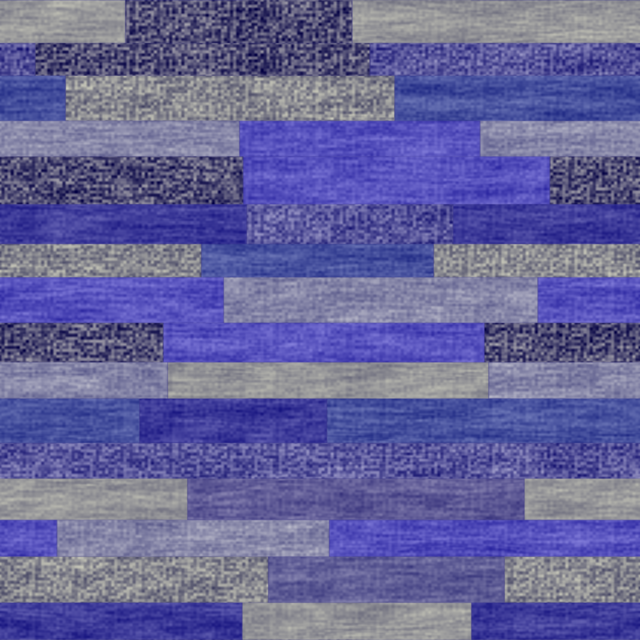
Give the GLSL for this texture, as a three.js fragment shader.

```glsl
// Blue and grey wood strips: 16 rows, each a long plank that wraps around the
// sides with a second plank set into it. Hashes vary the row edges, plank ends
// and tones; stretched periodic noise makes the grain, fine noise the speckle.

varying vec2 vUv;

const float ROWS = 16.0;
const float PLAIN_ROW = 11.0;      // row without an inset plank, from the top
const float ROW_JITTER = 0.22;     // row edge shift, in row heights
const float EDGE_SOFT = 0.0015;
const float SEAM_WIDTH = 0.0022;
const float SEAM_DARK = 0.14;
const float STREAK_AMOUNT = 0.22;
const float CLOUD_AMOUNT = 0.12;
const vec2 START_RANGE = vec2(0.04, 0.42);
const vec2 WIDTH_RANGE = vec2(0.28, 0.53);
const vec3 GRAIN_TINT = vec3(1.0, 1.0, 0.65);
const vec3 SEAM_BLUE = vec3(0.20, 0.18, 0.52);
const vec3 MUTED_PURPLE = vec3(0.40, 0.38, 0.58);

// Plank tones: colour and strength of speckle
const vec4 LIGHT_GREY = vec4(0.59, 0.59, 0.60, 0.10);
const vec4 FLECKED_BLUE = vec4(0.35, 0.34, 0.61, 0.36);
const vec4 SLATE_BLUE = vec4(0.28, 0.32, 0.62, 0.12);
const vec4 LAVENDER = vec4(0.53, 0.53, 0.66, 0.16);
const vec4 DARK_FLECK = vec4(0.32, 0.31, 0.46, 0.52);
const vec4 DEEP_BLUE = vec4(0.24, 0.23, 0.60, 0.12);
const vec4 FLECKED_GREY = vec4(0.53, 0.53, 0.56, 0.36);
const vec4 BRIGHT_BLUE = vec4(0.34, 0.32, 0.74, 0.13);

float hash(vec2 p) {
  return fract(sin(dot(p, vec2(127.1, 311.7))) * 43758.5);
}

// Value noise that repeats across after freq.x cells
float noise(vec2 uv, vec2 freq, float seed) {
  vec2 p = uv * freq;
  vec2 i = floor(p);
  vec2 f = fract(p);
  f = f * f * (3.0 - 2.0 * f);
  float x0 = mod(i.x, freq.x);
  float x1 = mod(i.x + 1.0, freq.x);
  float y = i.y + seed * 17.0;
  return mix(mix(hash(vec2(x0, y)), hash(vec2(x1, y)), f.x),
             mix(hash(vec2(x0, y + 1.0)), hash(vec2(x1, y + 1.0)), f.x), f.y);
}

vec4 plankTone(float k) {
  if (k < 0.5) return LIGHT_GREY;
  if (k < 1.5) return FLECKED_BLUE;
  if (k < 2.5) return SLATE_BLUE;
  if (k < 3.5) return LAVENDER;
  if (k < 4.5) return DARK_FLECK;
  if (k < 5.5) return DEEP_BLUE;
  if (k < 6.5) return FLECKED_GREY;
  return BRIGHT_BLUE;
}

// Wavy long fibres, broad clouds and fine speckle on a tone
vec3 wood(vec2 uv, vec4 tone, float seed) {
  vec2 q = uv;
  q.y += 0.010 * (noise(uv, vec2(7.0, 30.0), seed) - 0.5);
  float streak = 0.6 * noise(q, vec2(22.0, 180.0), seed + 1.0)
               + 0.4 * noise(q, vec2(64.0, 270.0), seed + 2.0) - 0.5;
  float cloud = noise(q, vec2(9.0, 50.0), seed + 3.0) - 0.5;
  float speckle = noise(uv, vec2(210.0, 210.0), seed + 4.0) - 0.5;
  float grain = STREAK_AMOUNT * streak + CLOUD_AMOUNT * cloud + tone.a * speckle;
  return tone.rgb + grain * GRAIN_TINT;
}

// One row, counted from the top: outer plank, inset plank and end seams
vec3 rowColor(vec2 uv, float row) {
  float r = mod(row, ROWS);
  float outerId = r < 8.0 ? r : mod(12.0 - r + 8.0, 8.0);
  float innerId = mod(outerId + 3.0 + floor(3.0 * hash(vec2(r, 5.3))), 8.0);
  vec4 inner = plankTone(innerId);
  inner.rgb = mix(inner.rgb, MUTED_PURPLE, 0.8 * step(0.72, hash(vec2(r, 8.1))));

  float start = mix(START_RANGE.x, START_RANGE.y, hash(vec2(r, 1.7)));
  float width = mix(WIDTH_RANGE.x, WIDTH_RANGE.y, hash(vec2(r, 3.9)));
  float d = abs(uv.x - start - 0.5 * width) - 0.5 * width;
  float hasInset = step(0.5, abs(r - PLAIN_ROW));
  float inset = hasInset * (1.0 - smoothstep(-EDGE_SOFT, EDGE_SOFT, d));

  vec3 color = mix(wood(uv, plankTone(outerId), r + 20.0),
                   wood(uv, inner, r + 50.0), inset);
  float seam = hasInset * (1.0 - smoothstep(0.0, SEAM_WIDTH, abs(d)));
  return mix(color, SEAM_BLUE, 2.0 * SEAM_DARK * seam);
}

void main() {
  // Nearest row edge, shifted a little except where the tile wraps
  float y = (1.0 - vUv.y) * ROWS;
  float edge = floor(y + 0.5);
  float wrapped = mod(edge, ROWS);
  float shift = ROW_JITTER * (hash(vec2(wrapped, 9.4)) - 0.5) * step(0.5, wrapped);
  float d = (y - edge - shift) / ROWS;

  // Blend the rows on both sides of that edge
  vec3 color = mix(rowColor(vUv, edge - 1.0), rowColor(vUv, edge),
                   smoothstep(-EDGE_SOFT, EDGE_SOFT, d));
  float seam = 1.0 - smoothstep(0.0, SEAM_WIDTH, abs(d));
  color = mix(color, SEAM_BLUE, SEAM_DARK * seam);
  gl_FragColor = vec4(clamp(color, 0.0, 1.0), 1.0);
}
```
